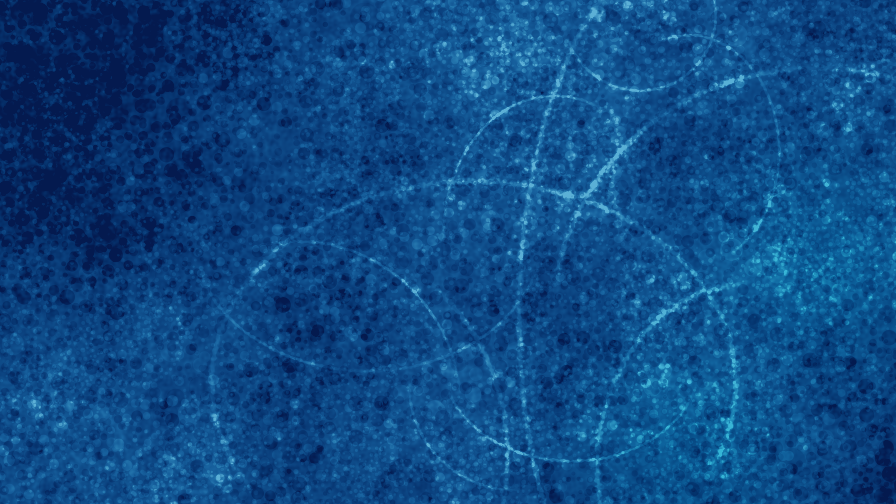
A WebGL 1 fragment shader for this background:

```glsl
precision highp float;
// Deep blue grunge of clustered dots, lacy grain and glowing looping arcs.
uniform vec2 u_resolution;

const float PI = 3.14159265;
const float BASE_TONE = 2.55;     // tone 0 is navy, tone 6 is pale cyan
const float CLOUD_CONTRAST = 1.5;
const float GRAIN_CONTRAST = 1.25;
const float STROKE_GAIN = 1.9;
const float CLUMP_SCALE = 5.0;
const float BROAD = 0.0065;       // stroke half widths
const float SLIM = 0.0032;
const float RING_PITCH = 0.012;
const vec3 NAVY = vec3(0.015, 0.10, 0.31);
const vec3 INDIGO = vec3(0.02, 0.19, 0.42);
const vec3 COBALT = vec3(0.04, 0.25, 0.49);
const vec3 AZURE = vec3(0.06, 0.31, 0.55);
const vec3 CERULEAN = vec3(0.09, 0.38, 0.62);
const vec3 SKY = vec3(0.16, 0.49, 0.70);
const vec3 PALE = vec3(0.36, 0.69, 0.84);

vec2 hash2(vec2 p) {
  vec3 q = fract(p.xyx * vec3(0.1031, 0.1030, 0.0973));
  q += dot(q, q.yzx + 33.33);
  return fract((q.xx + q.yz) * q.zy);
}

float gradientNoise(vec2 p) {
  vec2 i = floor(p), f = fract(p);
  vec2 u = f * f * f * (f * (f * 6.0 - 15.0) + 10.0);
  vec2 e = vec2(0.0, 1.0);
  float a = dot(hash2(i) * 2.0 - 1.0, f);
  float b = dot(hash2(i + e.yx) * 2.0 - 1.0, f - e.yx);
  float c = dot(hash2(i + e.xy) * 2.0 - 1.0, f - e.xy);
  float d = dot(hash2(i + e.yy) * 2.0 - 1.0, f - e.yy);
  return mix(mix(a, b, u.x), mix(c, d, u.x), u.y);
}

float clouds(vec2 p) {
  float sum = 0.0, gain = 1.0;
  for (int i = 0; i < 4; i++) {
    sum += gain * gradientNoise(p);
    p = mat2(1.6, 1.2, -1.2, 1.6) * p + 7.3;
    gain *= 0.6;
  }
  return sum;
}

float glow(vec2 p, vec2 center, float size) {
  vec2 q = (p - center) / size;
  return exp(-dot(q, q));
}

// Broad light and shade of the composition
float regionTone(vec2 p) {
  return BASE_TONE - 2.0 * glow(p, vec2(0.0, 1.0), 0.5)
    - 0.7 * glow(p, vec2(0.15, 0.5), 0.3) - 1.6 * glow(p, vec2(1.8, 0.05), 0.22)
    - 0.8 * glow(p, vec2(1.37, 0.66), 0.16) + 1.1 * glow(p, vec2(1.15, 0.9), 0.35)
    + 1.2 * glow(p, vec2(1.66, 0.48), 0.23) + 0.8 * glow(p, vec2(1.3, 0.25), 0.27)
    + 1.1 * glow(p, vec2(0.13, 0.12), 0.2);
}

// Clumped discs on a jittered grid; bias ties their density to the region
float dots(vec2 p, float cells, float seed, float cover, float bias) {
  vec2 q = p * cells, home = floor(q);
  float blur = 0.6 * cells / u_resolution.y, ink = 0.0;
  for (int j = -1; j <= 1; j++) {
    for (int i = -1; i <= 1; i++) {
      vec2 id = home + vec2(float(i), float(j));
      vec2 center = id + 0.1 + 0.8 * hash2(id + seed);
      vec2 traits = hash2(id + seed + 41.7);
      vec2 spot = center / cells;
      float density = cover + 1.3 * gradientNoise(spot * CLUMP_SCALE + seed)
        + bias * (regionTone(spot) - BASE_TONE);
      float radius = mix(0.17, 0.48, traits.x);
      float disc = 1.0 - smoothstep(-blur, blur, length(q - center) - radius);
      ink = max(ink, disc * step(traits.y, density) * mix(0.55, 1.0, fract(traits.x * 7.0)));
    }
  }
  return ink;
}

// Rough elliptic arc, spanning "reach" radians to both sides of "mid"
float arc(vec2 p, vec2 center, vec2 radii, float mid, float reach, float width) {
  vec2 e = (p - center) / radii;
  float k = length(e);
  float d = abs(k - 1.0) * k / max(length(e / radii), 0.0001);
  float turn = abs(mod(atan(e.y, e.x) - mid + PI, 2.0 * PI) - PI);
  float fade = 1.0 - smoothstep(reach - 0.4, reach, turn);
  float rough = d + width * 1.1 * gradientNoise(p * 140.0);
  float core = 1.0 - smoothstep(width * 0.3, width + 0.5 / u_resolution.y, rough);
  return fade * (core * (0.75 + 0.8 * gradientNoise(p * 6.0)) + 0.16 * exp(-d * 50.0));
}

float strokes(vec2 p) {
  float s = arc(p, vec2(0.94, 0.24), vec2(0.52, 0.40), 1.6, 2.2, BROAD);
  s = max(s, arc(p, vec2(1.62, 0.375), vec2(0.52, 0.49), 1.9, 1.3, BROAD));
  s = max(s, arc(p, vec2(1.366, 0.70), vec2(0.18, 0.23), 0.45, 1.6, SLIM));
  s = max(s, arc(p, vec2(1.48, 0.075), vec2(0.295, 0.36), 2.5, 1.1, BROAD));
  s = max(s, arc(p, vec2(1.10, 0.535), vec2(0.22, 0.275), 2.25, 1.2, SLIM));
  s = max(s, arc(p, vec2(0.613, 0.097), vec2(0.394, 0.43), 0.3, 0.7, BROAD));
  s = max(s, arc(p, vec2(1.412, 0.375), vec2(0.382, 0.764), 3.0, 1.1, BROAD));
  s = max(s, arc(p, vec2(0.729, 0.537), vec2(0.347, 0.273), -1.5, 1.4, SLIM));
  s = max(s, arc(p, vec2(0.59, 0.19), vec2(0.324, 0.331), 1.0, 1.0, SLIM));
  s = max(s, arc(p, vec2(1.134, 0.282), vec2(0.255, 0.197), -1.6, 1.4, SLIM));
  s = max(s, arc(p, vec2(1.02, 0.236), vec2(0.208), 3.9, 1.0, SLIM));
  return max(s, arc(p, vec2(1.27, 0.97), vec2(0.15), -1.2, 1.8, SLIM));
}

// Scattered beaded circles, alternately light and dark
float beadRings(vec2 p) {
  float sum = 0.0, blur = 0.6 / u_resolution.y;
  for (int i = 0; i < 16; i++) {
    float n = float(i);
    vec2 q = p - hash2(vec2(n, 5.3)) * vec2(1.78, 1.0);
    float radius = mix(0.05, 0.15, hash2(vec2(n, 19.1)).x);
    float count = floor(2.0 * PI * radius / RING_PITCH);
    float along = (fract(atan(q.y, q.x) / (2.0 * PI) * count) - 0.5) * RING_PITCH;
    float d = length(vec2(along, length(q) - radius)) - 0.0032;
    sum += (1.0 - smoothstep(-blur, blur, d)) * (mod(n, 2.0) < 0.5 ? 0.9 : -0.9);
  }
  return sum;
}

vec3 palette(float t) {
  vec3 c = mix(NAVY, INDIGO, clamp(t, 0.0, 1.0));
  c = mix(c, COBALT, clamp(t - 1.0, 0.0, 1.0));
  c = mix(c, AZURE, clamp(t - 2.0, 0.0, 1.0));
  c = mix(c, CERULEAN, clamp(t - 3.0, 0.0, 1.0));
  c = mix(c, SKY, clamp(t - 4.0, 0.0, 1.0));
  return mix(c, PALE, clamp(t - 5.0, 0.0, 1.0));
}

void main() {
  vec2 p = gl_FragCoord.xy / u_resolution.y;
  float tone = regionTone(p) + CLOUD_CONTRAST * clouds(p * 4.0);
  tone += GRAIN_CONTRAST * (gradientNoise(p * 48.0) + gradientNoise(p * 105.0));
  // Dark discs below, light discs above
  tone -= 0.6 * dots(p, 16.0, 3.0, 0.5, 0.0);
  tone -= 1.2 * dots(p, 31.0, 11.0, 0.65, -0.1);
  tone -= 1.1 * dots(p, 57.0, 23.0, 0.6, 0.0);
  tone += 0.8 * dots(p, 21.0, 37.0, 0.25, 0.15);
  tone += 1.3 * dots(p, 43.0, 53.0, 0.35, 0.2);
  tone += 1.2 * dots(p, 96.0, 71.0, 0.45, 0.15);
  tone += beadRings(p) + STROKE_GAIN * strokes(p);
  // Cyan cast toward the right
  float cyan = max(glow(p, vec2(1.65, 0.45), 0.28), glow(p, vec2(1.38, 0.1), 0.25));
  vec3 color = palette(tone) * mix(vec3(1.0), vec3(0.45, 1.04, 1.0), 0.8 * cyan);
  gl_FragColor = vec4(color, 1.0);
}
```
